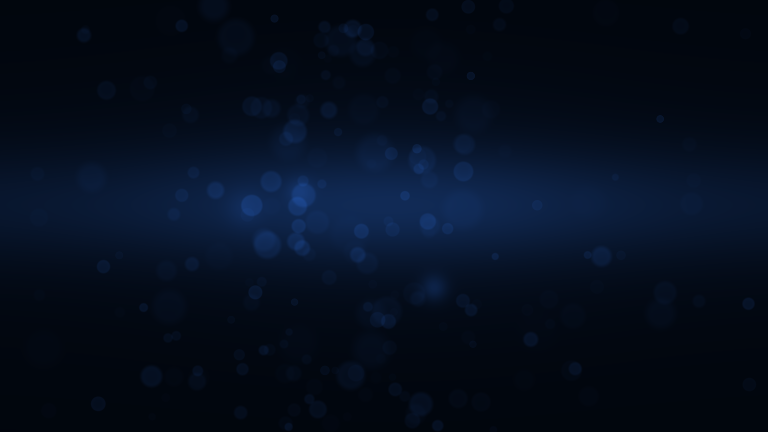
Write a Shadertoy shader that draws this background.

```glsl
// A dark navy backdrop crossed by a soft horizontal band of blue light,
// with faint out-of-focus discs scattered over it. The band is a sum of
// gaussians; the discs come from a hashed loop, denser left of the middle.

const vec3 NIGHT = vec3(0.004, 0.021, 0.050);
const vec3 BAND_BLUE = vec3(0.062, 0.145, 0.285);
const vec3 DISC_BLUE = vec3(0.11, 0.27, 0.55);
const int DISC_COUNT = 230;

// Four independent values in 0..1 from one seed
vec4 hash4(float n) {
    vec4 q = fract(vec4(n) * vec4(0.1031, 0.1030, 0.0973, 0.1099));
    q += dot(q, q.wzxy + 33.33);
    return fract((q.xxyz + q.yzzw) * q.zywx);
}

float gaussian(float x, float width) {
    float t = x / width;
    return exp(-t * t);
}

// Strength of the light band: bright core, wide skirt, dimmer to the sides
float bandLight(vec2 p, vec2 centre) {
    vec2 d = p - centre;
    float core = gaussian(d.y, 0.125);
    float skirt = gaussian(d.y, 0.28);
    float sides = mix(0.42, 1.0, gaussian(d.x, 0.55));
    return (0.74 * core + 0.26 * skirt) * sides;
}

// Flat disc with a soft edge and a slightly brighter rim
float bokeh(vec2 p, vec2 centre, float radius, float blur) {
    float d = length(p - centre);
    float body = 1.0 - smoothstep(radius * (1.0 - blur), radius * (1.0 + 0.3 * blur), d);
    float rim = smoothstep(0.3, 1.0, d / radius);
    return body * (0.82 + 0.18 * rim);
}

// Sum of all scattered discs
float discField(vec2 p, float aspect) {
    float light = 0.0;
    for (int i = 0; i < DISC_COUNT; i++) {
        vec4 place = hash4(float(i) * 3.17 + 11.3);
        vec4 look = hash4(float(i) * 5.71 + 271.9);

        // Most discs gather around a column left of the middle
        float clustered = 0.46 + 0.27 * (place.x + place.y - 1.0);
        float x = place.z < 0.68 ? clustered : look.w;
        vec2 centre = vec2(x * aspect, place.w);

        // Small discs are crisp and bright, large ones pale and blurred
        float radius = mix(0.009, 0.027, look.x) + 0.026 * pow(look.x, 8.0);
        float large = smoothstep(0.024, 0.05, radius);
        float blur = mix(0.15, 0.45, look.y) + 0.2 * large;
        float strength = mix(0.03, 0.23, pow(look.z, 1.8)) * (1.0 - 0.45 * large);
        light += strength * bokeh(p, centre, radius, blur);
    }
    return light;
}

// Compact bright glow
float glow(vec2 p, vec2 centre, float radius) {
    return gaussian(length(p - centre), radius);
}

void mainImage(out vec4 fragColor, in vec2 fragCoord) {
    vec2 p = fragCoord / iResolution.y;
    float aspect = iResolution.x / iResolution.y;
    float middle = 0.5 * aspect;

    // Backdrop and band
    float band = bandLight(p, vec2(middle + 0.01, 0.525));
    vec3 color = NIGHT + BAND_BLUE * band;

    // Scattered discs, and three stronger glows beside the band's core
    float discs = discField(p, aspect);
    float glows = 0.30 * glow(p, vec2(middle + 0.116, 0.333), 0.030)
                + 0.19 * glow(p, vec2(middle - 0.195, 0.558), 0.030)
                + 0.13 * glow(p, vec2(middle - 0.322, 0.517), 0.042);
    color += DISC_BLUE * (discs * (0.75 + 0.25 * band) + glows);

    fragColor = vec4(color, 1.0);
}
```
